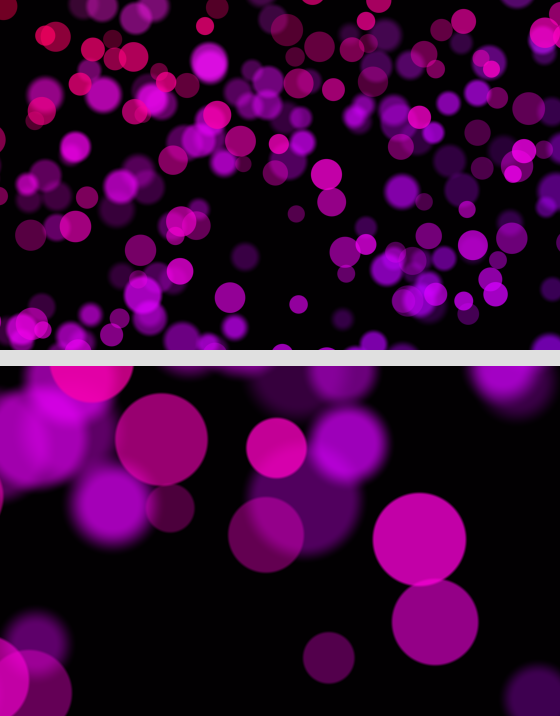
Top: the whole. Bottom: its middle third, enlarged.
Reproduce this background procedurally as a Shadertoy shader.

```glsl
// Scattered translucent bokeh discs, blurred violet behind crisp magenta, on black.
#define DISCS_PER_LAYER 114
#define BACKDROP vec3(0.006, 0.0, 0.006)
#define SOFT_RADIUS vec2(0.028, 0.053)
#define CRISP_RADIUS vec2(0.023, 0.047)
#define SOFT_OPACITY vec2(0.20, 0.76)
#define CRISP_OPACITY vec2(0.29, 0.78)
#define SOFT_BLUR 0.011
#define CRISP_BLUR 0.0018
#define MARGIN 0.05
#define UPWARD_BIAS 0.87
#define CLEARING vec2(0.52, 0.2)

float hash(vec2 p) {
    return fract(sin(dot(p, vec2(12.9898, 78.233))) * 43758.5453);
}

// Blue relative to red: rises toward the right and the bottom.
vec3 discTint(vec2 place, bool crisp) {
    float drop = 1.0 - place.y;
    float blue = crisp ? 0.30 + 0.40 * place.x + 0.65 * drop
                       : 0.80 + 0.50 * place.x + 0.25 * drop;
    float green = crisp ? 0.0 : 0.10 * smoothstep(0.6, 1.0, place.y);
    return vec3(1.0, green, blue) / max(1.0, blue);
}

// Lays one family of discs over the colour beneath.
vec3 addDiscs(vec3 color, vec2 uv, float aspect, bool crisp) {
    float layer = crisp ? 7.0 : 3.0;
    vec2 radii = crisp ? CRISP_RADIUS : SOFT_RADIUS;
    vec2 opacities = crisp ? CRISP_OPACITY : SOFT_OPACITY;
    float pixel = 1.0 / iResolution.y;

    for (int i = 0; i < DISCS_PER_LAYER; i++) {
        float id = float(i) + 1.0;
        vec2 spot = vec2(hash(vec2(id, layer)), hash(vec2(id, layer + 11.3)));
        spot.y = pow(spot.y, UPWARD_BIAS);
        vec2 center = mix(vec2(-MARGIN), vec2(aspect, 1.0) + MARGIN, spot);

        // Thin the scatter around the clearing.
        float gap = length(center - CLEARING * vec2(aspect, 1.0));
        if (hash(vec2(id, layer + 23.7)) > smoothstep(0.02, 0.32, gap)) continue;

        float radius = mix(radii.x, radii.y, hash(vec2(id, layer + 37.1)));
        float blur = crisp ? max(CRISP_BLUR, 0.75 * pixel)
                           : SOFT_BLUR * mix(0.7, 1.3, hash(vec2(id, layer + 41.9)));
        float level = pow(hash(vec2(id, layer + 53.3)), 1.35);
        float opacity = mix(opacities.x, opacities.y, level);

        float edge = length(uv - center) - radius;
        float cover = 1.0 - smoothstep(-blur, blur, edge);
        vec2 place = clamp(center / vec2(aspect, 1.0), 0.0, 1.0);
        color = mix(color, discTint(place, crisp), cover * opacity);
    }
    return color;
}

void mainImage(out vec4 fragColor, in vec2 fragCoord) {
    float aspect = iResolution.x / iResolution.y;
    vec2 uv = fragCoord / iResolution.y;

    vec3 color = addDiscs(BACKDROP, uv, aspect, false);
    color = addDiscs(color, uv, aspect, true);
    fragColor = vec4(color, 1.0);
}
```
